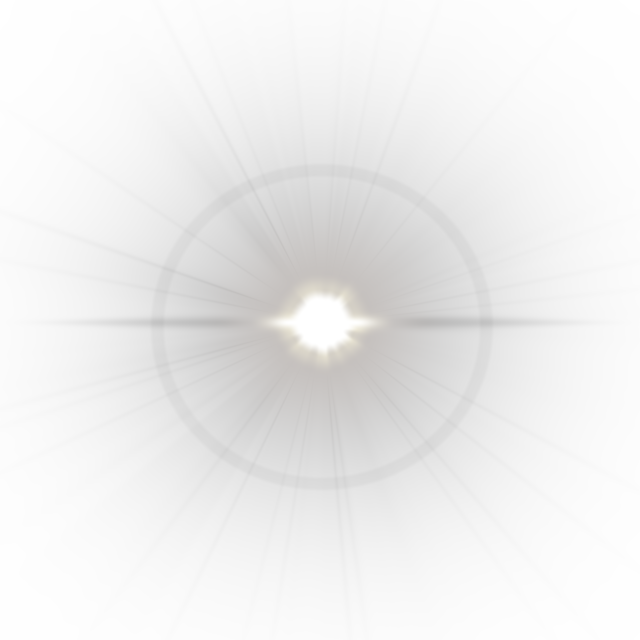
Give the GLSL for this background, as a Shadertoy shader.

```glsl
const vec2 CENTER = vec2(0.504, 0.496);
const vec2 RING_CENTER = vec2(0.503, 0.489);
const vec2 RING_RADII = vec2(0.257, 0.245);
const float RING_HALF_WIDTH = 0.010;
const float RING_SHADE = 0.030;
const float HAZE_SHADE = 0.275;
const float HAZE_RADIUS = 0.27;
const float RAY_WIDTH = 0.011;
const float RAY_SHADE = 0.030;
const float FINE_SHADE = 0.022;
const float STREAK_SHADE = 0.10;
const float STREAK_HEIGHT = 0.0095;
const float CORE_RADIUS = 0.036;
const float HALO_RADIUS = 0.070;
const vec3 SHADE_TINT = vec3(0.93, 1.0, 1.04);
const vec3 CREAM = vec3(0.97, 0.95, 0.86);
const float TAU = 6.2831853;

// Directions of the thin rays, in degrees
const int RAY_COUNT = 26;
const float RAYS[RAY_COUNT] = float[](
    6.0, 11.0, 19.0, 51.0, 70.0, 79.0, 86.0, 96.0, 112.0, 117.5, 146.0, 161.0, 169.0,
    195.0, 198.0, 205.0, 233.0, 244.0, 256.0, 261.0, 275.0, 278.0, 306.0, 311.0, 322.0, 332.0);

// Soft wedges: direction in degrees, angular width, strength
const int WEDGE_COUNT = 6;
const vec3 WEDGES[WEDGE_COUNT] = vec3[](
    vec3(127.0, 0.09, 0.040), vec3(163.0, 0.08, 0.034), vec3(194.0, 0.12, 0.028),
    vec3(232.0, 0.10, 0.020), vec3(35.0, 0.20, 0.012), vec3(308.0, 0.10, 0.010));

float hash(float n) {
    return fract(sin(n * 127.1) * 43758.5453);
}

float bell(float x) {
    return exp(-x * x);
}

// Value noise around the circle
float angularNoise(float angle, float cells, float seed) {
    float x = fract(angle / TAU) * cells;
    float i = floor(x);
    float f = smoothstep(0.0, 1.0, x - i);
    return mix(hash(i + seed), hash(mod(i + 1.0, cells) + seed), f);
}

float angleTo(float angle, float degreesTo) {
    return abs(mod(angle - radians(degreesTo) + 0.5 * TAU, TAU) - 0.5 * TAU);
}

float rayShade(float r, float angle) {
    float reach = smoothstep(0.06, 0.17, r);
    float thin = 0.0;
    for (int i = 0; i < RAY_COUNT; i++) {
        float strength = 0.55 + 0.6 * hash(float(i) + 3.0);
        thin += strength * bell(angleTo(angle, RAYS[i]) / RAY_WIDTH);
    }
    // The two boldest rays, upper left and left
    thin += 0.6 * bell(angleTo(angle, 117.5) / RAY_WIDTH);
    thin += 0.5 * bell(angleTo(angle, 161.0) / RAY_WIDTH);

    float wide = 0.0;
    for (int i = 0; i < WEDGE_COUNT; i++) {
        wide += WEDGES[i].z * bell(angleTo(angle, WEDGES[i].x) / WEDGES[i].y);
    }
    float fine = angularNoise(angle, 190.0, 11.0) * angularNoise(angle, 47.0, 71.0) - 0.25;
    return reach * (RAY_SHADE * thin * bell(r / 0.44)
        + wide * bell(r / 0.33) + FINE_SHADE * fine * bell(r / 0.40));
}

float ringShade(vec2 uv) {
    vec2 q = (uv - RING_CENTER) / RING_RADII;
    float d = abs(length(q) - 1.0) * RING_RADII.y;
    return RING_SHADE * (1.0 - smoothstep(RING_HALF_WIDTH - 0.004, RING_HALF_WIDTH + 0.003, d));
}

float streakShade(vec2 p) {
    float x = abs(p.x);
    float height = STREAK_HEIGHT * mix(1.0, 0.45, smoothstep(0.15, 0.5, x));
    float along = smoothstep(0.09, 0.17, x) * (1.0 - smoothstep(0.22, 0.51, x));
    return STREAK_SHADE * along * bell(p.y / height);
}

void mainImage(out vec4 fragColor, in vec2 fragCoord) {
    vec2 uv = fragCoord / iResolution.xy;
    vec2 p = uv - CENTER;
    float r = length(p);
    float angle = atan(p.y, p.x);

    // Grey haze, rays, ring and horizontal streak
    float haze = HAZE_SHADE * exp(-pow(r / HAZE_RADIUS, 1.7));
    float shade = haze + rayShade(r, angle) + ringShade(uv) + streakShade(p);
    vec3 tint = mix(vec3(1.0), SHADE_TINT, 1.0 - smoothstep(0.06, 0.22, r));
    vec3 color = 1.0 - shade * tint;

    // Cream halo with short spikes
    float spikes = pow(angularNoise(angle, 34.0, 29.0), 2.0);
    float halo = 0.32 * (1.0 - smoothstep(HALO_RADIUS - 0.018, HALO_RADIUS + 0.008, r));
    halo += 0.55 * spikes * (1.0 - smoothstep(CORE_RADIUS, HALO_RADIUS + 0.018, r));
    color = mix(color, CREAM, clamp(halo, 0.0, 1.0));

    // White core and its horizontal flare
    float flare = bell(p.y / 0.0105) * (1.0 - smoothstep(0.05, 0.115, abs(p.x)));
    color = mix(color, mix(CREAM, vec3(1.0), flare), flare);
    float edge = CORE_RADIUS + 0.006 * spikes;
    float core = 1.0 - smoothstep(edge - 0.003, edge + 0.016, r);
    color = mix(color, vec3(1.0), core);

    fragColor = vec4(clamp(color, 0.0, 1.0), 1.0);
}
```
